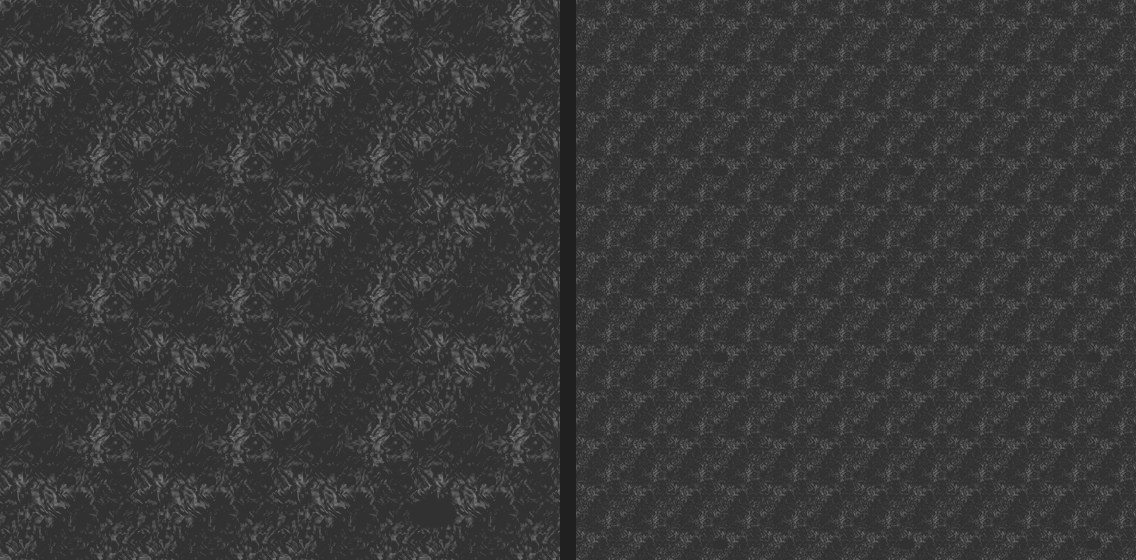
Left: one tile. Right: repeated 3 by 3.
Give the GLSL for this texture, as a WebGL 2 fragment shader.

```glsl
#version 300 es
precision highp float;
// Dark charcoal grunge: a four by four repeat of scuffed, scratched plaster.

#define REPEATS 4.0
#define BASE_GREY 0.192
#define SCUFF_GAIN 0.20
#define SCUFF_GLOW 0.25
#define SCUFF_BIAS 0.04
#define CLOUD_AMOUNT 0.70
#define PATCH_AMOUNT 0.16
#define PATCH_WARP 0.22
#define GRAIN_AMOUNT 1.05
#define GRAIN_WARP 0.035
#define BLOT_CENTER vec2(0.773, 0.084)
#define BLOT_RADIUS vec2(0.042, 0.027)

const float TAU = 6.2831853;

uniform vec2 u_resolution;
out vec4 fragColor;

float hash(vec2 p) {
  return fract(sin(dot(p, vec2(127.1, 311.7))) * 43758.5453);
}

// Value noise on a lattice of whole cells that wraps after one unit of p.
float noise(vec2 p, vec2 cells, float seed) {
  vec2 q = p * cells;
  vec2 i = floor(q);
  vec2 f = fract(q);
  f = f * f * (3.0 - 2.0 * f);
  vec2 a = mod(i, cells);
  vec2 b = mod(i + 1.0, cells);
  float low = mix(hash(a + seed), hash(vec2(b.x, a.y) + seed), f.x);
  float high = mix(hash(vec2(a.x, b.y) + seed), hash(b + seed), f.x);
  return mix(low, high, f.y);
}

// Wrapping pair of noises around zero, for bending coordinates.
vec2 bend(vec2 p, float cells, float seed) {
  return vec2(noise(p, vec2(cells), seed), noise(p, vec2(cells), seed + 21.4)) - 0.5;
}

// Wrapping fractal noise, around zero.
float clouds(vec2 p) {
  float sum = 0.0;
  float weight = 0.5;
  float cells = 6.0;
  for (int i = 0; i < 4; i++) {
    sum += weight * (noise(p, vec2(cells), 7.3 * float(i) + 3.1) - 0.5);
    weight *= 0.65;
    cells *= 2.0;
  }
  return sum;
}

// Short broken strokes in three directions; whole-number shears keep the wrap.
float scratches(vec2 p) {
  vec2 w = p + GRAIN_WARP * bend(p, 13.0, 31.7);
  float falling = noise(vec2(w.x, w.y + w.x), vec2(34.0, 58.0), 11.9);
  float rising = noise(vec2(w.x, w.y - w.x), vec2(36.0, 54.0), 23.3);
  float upright = noise(w, vec2(72.0, 36.0), 37.1);
  float slant = smoothstep(0.4, 0.6, noise(p, vec2(14.0), 41.5));
  float steep = smoothstep(0.5, 0.7, noise(p, vec2(11.0), 59.3));
  float stroke = mix(mix(falling, rising, slant), upright, steep);
  float fine = noise(w, vec2(76.0, 82.0), 67.7);
  return 0.55 * smoothstep(0.2, 0.8, stroke) + 0.45 * fine - 0.5;
}

void main() {
  vec2 uv = gl_FragCoord.xy / u_resolution;
  vec2 p = fract(uv * REPEATS);

  // Two ragged worn areas per repeat, set on a diagonal.
  vec2 ragged = p + PATCH_WARP * bend(p, 5.0, 83.9);
  vec2 wave = cos(TAU * (ragged - vec2(0.29, 0.40)));
  float wear = PATCH_AMOUNT * wave.x * wave.y + CLOUD_AMOUNT * clouds(p);

  // Scuffs show where wear and grain together rise above the base.
  float scuff = max(wear + GRAIN_AMOUNT * scratches(p) + SCUFF_BIAS, 0.0);

  // One smooth oval blot covers the wear near the lower right.
  float oval = length((uv - BLOT_CENTER) / BLOT_RADIUS);
  scuff *= smoothstep(0.94, 1.06, oval);

  // The densest scuffs brighten faster than the faint ones.
  float grey = BASE_GREY + scuff * (SCUFF_GAIN + SCUFF_GLOW * scuff);
  fragColor = vec4(vec3(grey), 1.0);
}
```
